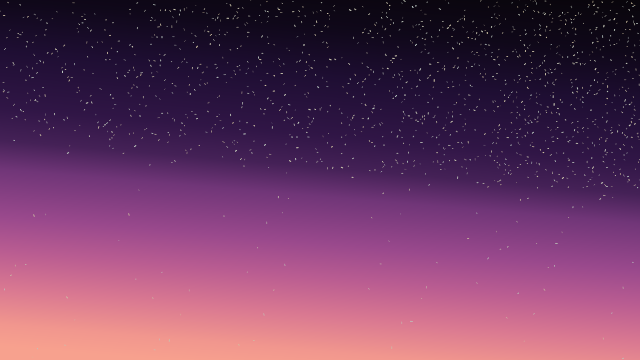
This background is drawn by a WebGL 2 fragment shader. Its source:

```glsl
#version 300 es
precision highp float;

uniform vec2 u_resolution;
out vec4 fragColor;

// Sky gradient: colours at increasing depth below the tilted zenith
const int STOPS = 11;
const float DEPTHS[STOPS] = float[](-0.14, 0.0, 0.14, 0.30, 0.39, 0.47, 0.60, 0.70, 0.80, 0.90, 0.96);
const vec3 SKY[STOPS] = vec3[](
    vec3(0.035, 0.020, 0.045), vec3(0.060, 0.030, 0.100),
    vec3(0.120, 0.055, 0.200), vec3(0.190, 0.085, 0.275),
    vec3(0.270, 0.130, 0.340), vec3(0.440, 0.210, 0.470),
    vec3(0.600, 0.285, 0.550), vec3(0.730, 0.365, 0.570),
    vec3(0.850, 0.470, 0.570), vec3(0.945, 0.590, 0.555),
    vec3(0.970, 0.630, 0.555));
const float TILT = 0.15;

// Star field
const int STAR_LAYERS = 2;
const float STAR_ROWS = 72.0;
const float STAR_END = 0.435;
const float STAR_FADE = 0.09;
const float DENSITY_LEFT = 0.11;
const float DENSITY_RIGHT = 0.25;
const float STAR_LENGTH = 0.16;
const float STAR_RADIUS = 0.11;
const vec3 STAR_WARM = vec3(0.82, 0.76, 0.62);
const vec3 STAR_COOL = vec3(0.72, 0.78, 0.76);

float hash(vec2 p) {
    return fract(sin(dot(p, vec2(127.1, 311.7))) * 43758.5453);
}

vec3 skyColor(float depth) {
    vec3 color = SKY[0];
    for (int i = 1; i < STOPS; i++) {
        float t = (depth - DEPTHS[i - 1]) / (DEPTHS[i] - DEPTHS[i - 1]);
        color = mix(color, SKY[i], clamp(t, 0.0, 1.0));
    }
    return color;
}

float segmentDistance(vec2 p, vec2 halfAxis) {
    float t = clamp(dot(p, halfAxis) / dot(halfAxis, halfAxis), -1.0, 1.0);
    return length(p - halfAxis * t);
}

// Short, randomly turned flecks; rgb is the colour, a the coverage
vec4 starLayer(vec2 p, float density, float seed) {
    vec2 cell = floor(p);
    vec2 id = cell + seed;
    vec2 jitter = vec2(hash(id + 3.1), hash(id + 7.7));
    vec2 local = p - cell - mix(vec2(0.28), vec2(0.72), jitter);
    float angle = 6.2832 * hash(id + 11.3);
    float size = hash(id + 17.9);
    vec2 halfAxis = STAR_LENGTH * mix(0.2, 1.0, size) * vec2(cos(angle), sin(angle));
    float radius = STAR_RADIUS * mix(0.5, 1.1, hash(id + 23.5));
    float edge = 0.5 * STAR_ROWS / u_resolution.y;
    float shape = 1.0 - smoothstep(radius - edge, radius + edge, segmentDistance(local, halfAxis));
    float present = step(hash(id + 31.7), density);
    float brightness = mix(0.35, 1.0, hash(id + 41.3));
    return vec4(mix(STAR_WARM, STAR_COOL, hash(id + 53.9)), shape * present * brightness);
}

void main() {
    vec2 uv = gl_FragCoord.xy / u_resolution;
    float depth = 1.0 - uv.y - TILT * uv.x;
    vec3 color = skyColor(depth);

    // Stars thin out towards the glow and gather at the upper right
    float fade = 1.0 - smoothstep(STAR_END - STAR_FADE, STAR_END, depth);
    float density = mix(DENSITY_LEFT, DENSITY_RIGHT, uv.x * uv.x) * fade;
    vec2 grid = gl_FragCoord.xy / u_resolution.y * STAR_ROWS;
    for (int i = 0; i < STAR_LAYERS; i++) {
        float layer = float(i);
        vec4 star = starLayer(grid + 0.5 * layer, density, 61.0 * layer);
        color = mix(color, star.rgb, star.a);
    }

    fragColor = vec4(color, 1.0);
}
```
